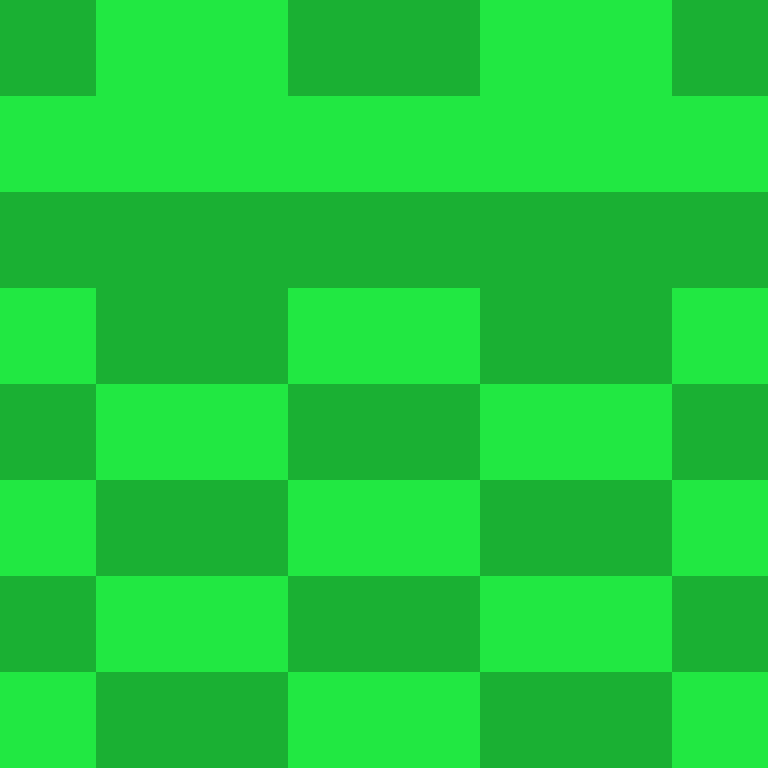
Write a three.js fragment shader that draws this pattern.

```glsl
// A two-green checkerboard of wide blocks, two column pairs across and eight
// rows high, broken by two plain stripes. Each row has a signed tone (+1 light,
// -1 dark), and neighbouring rows are blended across about one pixel.
#define COLUMN_PAIRS 2.0
#define ROWS 8.0
#define FIRST_PLAIN_ROW 5.0
#define LAST_PLAIN_ROW 6.0
#define DARK_GREEN vec3(0.10, 0.69, 0.20)
#define LIGHT_GREEN vec3(0.13, 0.91, 0.26)

varying vec2 vUv;

// Square wave with antialiased edges: +1 around whole numbers, -1 between them
float columnWave(float x, float pixel) {
  float fromCentre = abs(fract(x + 0.5) - 0.5);
  return clamp(2.0 * (0.25 - fromCentre) / pixel, -1.0, 1.0);
}

// Rows alternate in sign; plain rows ignore the columns
float rowTone(float row, float columns) {
  float rowSign = 1.0 - 2.0 * mod(row, 2.0);
  bool plain = row > FIRST_PLAIN_ROW - 0.5 && row < LAST_PLAIN_ROW + 0.5;
  return plain ? rowSign : rowSign * columns;
}

void main() {
  vec2 grid = vUv * vec2(COLUMN_PAIRS, ROWS);
  vec2 pixel = max(fwidth(grid), vec2(1e-5));
  float columns = columnWave(grid.x, pixel.x);

  // Blend the two rows that meet at the nearest horizontal edge
  float y = grid.y - 0.5;
  float lower = floor(y);
  float above = clamp((y - lower - 0.5) / pixel.y + 0.5, 0.0, 1.0);
  float tone = mix(rowTone(lower, columns), rowTone(lower + 1.0, columns), above);

  gl_FragColor = vec4(mix(DARK_GREEN, LIGHT_GREEN, 0.5 + 0.5 * tone), 1.0);
}
```
